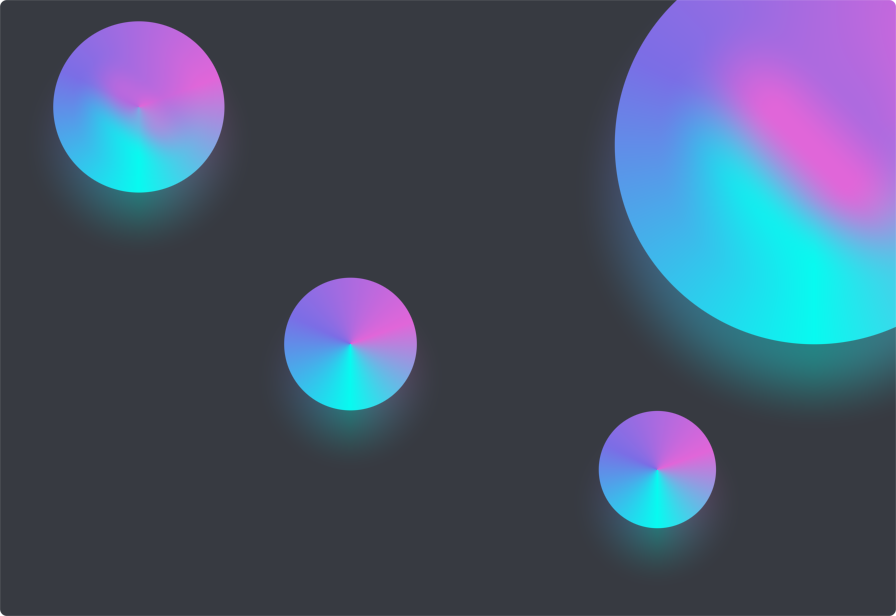
Reproduce this background procedurally as a Shadertoy shader.

```glsl
// Glowing discs with swept cyan, violet and pink gradients on a dark slate card.
#define SLATE vec3(0.216, 0.228, 0.256)
#define CYAN vec3(0.03, 0.98, 0.94)
#define VIOLET vec3(0.48, 0.43, 0.90)
#define PINK vec3(0.88, 0.40, 0.85)
#define PAGE vec3(1.0)
#define GLOW_STRENGTH 0.38
#define GLOW_BLUR 0.07
#define CORNER_RADIUS 0.0115

const float TAU = 6.2831853;

// Each disc: centre, radius, strength of the soft inner fold
const vec4 DISCS[4] = vec4[4](
    vec4(0.2254, 0.8264, 0.1390, 0.55),
    vec4(0.5690, 0.4415, 0.1077, 0.0),
    vec4(1.0672, 0.2377, 0.0952, 0.0),
    vec4(1.3220, 0.7651, 0.3240, 1.0));

// Clockwise sweep starting at the bottom of the disc
vec3 sweepColor(vec2 q) {
    float turn = fract(atan(-q.x, -q.y) / TAU);
    vec3 color = mix(CYAN, VIOLET, clamp(turn / 0.32, 0.0, 1.0));
    color = mix(color, PINK, clamp((turn - 0.32) / 0.374, 0.0, 1.0));
    return mix(color, CYAN, clamp((turn - 0.694) / 0.306, 0.0, 1.0));
}

// Diagonal band that softens the middle of the sweep
vec3 foldColor(vec2 q) {
    float across = q.x + q.y;
    vec3 color = mix(CYAN, PINK, smoothstep(-0.65, -0.05, across));
    return mix(color, mix(VIOLET, PINK, 0.5), smoothstep(-0.02, 0.42, across));
}

vec3 discColor(vec2 q, float fold) {
    float middle = 1.0 - smoothstep(0.25, 0.8, length(q));
    return mix(sweepColor(q), foldColor(q), fold * middle);
}

float roundedBox(vec2 p, vec2 halfSize, float radius) {
    vec2 d = abs(p) - halfSize + radius;
    return length(max(d, 0.0)) + min(max(d.x, d.y), 0.0) - radius;
}

void mainImage(out vec4 fragColor, in vec2 fragCoord) {
    vec2 p = fragCoord / iResolution.y;
    float edge = 0.75 / iResolution.y;
    vec3 color = SLATE;

    for (int i = 0; i < 4; i++) {
        vec2 fromCentre = p - DISCS[i].xy;
        float radius = DISCS[i].z;

        // Blurred glow, dropped below the disc
        vec2 fromGlow = fromCentre + vec2(0.0, 0.045 + 0.09 * radius);
        float glowEdge = length(fromGlow) - (1.1 * radius - 0.035);
        float glow = 1.0 - smoothstep(-GLOW_BLUR, GLOW_BLUR, glowEdge);
        color = mix(color, sweepColor(fromGlow), GLOW_STRENGTH * glow);

        // Crisp disc
        float cover = 1.0 - smoothstep(-edge, edge, length(fromCentre) - radius);
        color = mix(color, discColor(fromCentre / radius, DISCS[i].w), cover);
    }

    // Rounded card corners
    vec2 halfCard = 0.5 * iResolution.xy / iResolution.y;
    float card = roundedBox(p - halfCard, halfCard, CORNER_RADIUS);
    color = mix(color, PAGE, smoothstep(-edge, edge, card));

    fragColor = vec4(color, 1.0);
}
```
